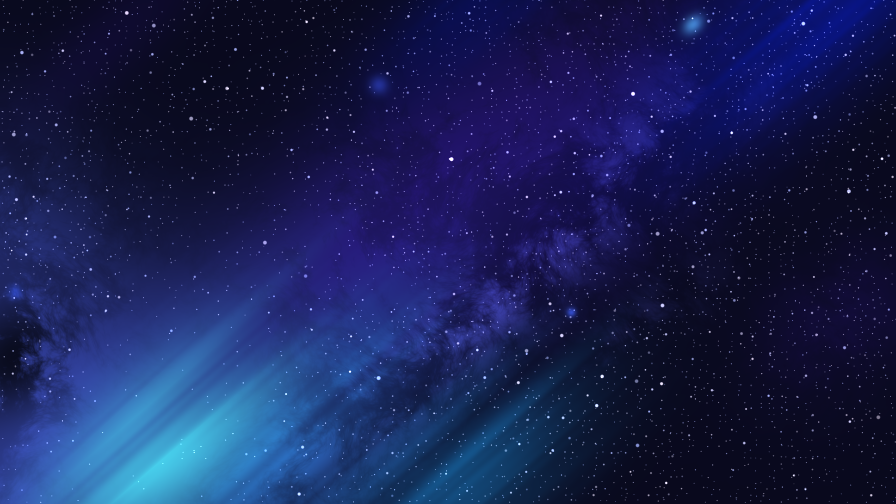
Give the GLSL for this background, as a Shadertoy shader.

```glsl
// Deep-space sky: violet nebula, diagonal aurora streaks and scattered stars.
// Rotated Gaussian glows tint a dark base, layered sines comb them into rays,
// warped cellular noise makes the clouds, and jittered grids place the stars.

#define RAY_ANGLE 0.72
#define RAY_CONTRAST 0.42
#define CLOUD_SCALE 5.0
#define WISP_GAIN 0.6
#define STAR_GAIN 1.15
#define STAR_LAYERS 4
#define NIGHT vec3(0.034, 0.036, 0.115)
#define VIOLET vec3(0.150, 0.085, 0.48)
#define HAZE_BLUE vec3(0.21, 0.27, 0.67)
#define RAY_BLUE vec3(0.15, 0.38, 0.70)
#define CYAN vec3(0.28, 0.82, 0.93)
#define ROYAL vec3(0.03, 0.09, 0.62)

vec3 hash3(vec2 p) {
    vec3 q = fract(p.xyx * vec3(0.1031, 0.1030, 0.0973));
    q += dot(q, q.yxz + 33.33);
    return fract((q.xxy + q.yzz) * q.zyx);
}

// Coordinates along (x) and across (y) the rays
vec2 toRay(vec2 p) {
    float c = cos(RAY_ANGLE), s = sin(RAY_ANGLE);
    return vec2(c * p.x + s * p.y, c * p.y - s * p.x);
}

float glow(vec2 p, vec2 centre, vec2 size) {
    vec2 d = toRay(p - centre) / size;
    return exp(-dot(d, d));
}

// Cellular noise: one near a feature point, zero far from it
float cells(vec2 p) {
    vec2 cell = floor(p), f = p - cell;
    float nearest = 1.0;
    for (int y = -1; y <= 1; y++)
        for (int x = -1; x <= 1; x++) {
            vec2 o = vec2(x, y);
            vec2 d = o + hash3(cell + o + 50.0).xy - f;
            nearest = min(nearest, dot(d, d));
        }
    return 1.0 - sqrt(nearest);
}

float clouds(vec2 p) {
    float sum = 0.0, amp = 0.36;
    for (int i = 0; i < 6; i++) {
        p += 0.13 * sin(p.yx * 2.3 + vec2(1.7, 4.1));
        sum += amp * cells(p);
        p = toRay(p) * 2.03 + 7.3;
        amp *= 0.68;
    }
    return sum;
}

// Soft parallel rays, about -1 to 1
float rays(vec2 r) {
    float sum = 0.0, amp = 0.5, freq = 19.0;
    for (int i = 0; i < 5; i++) {
        float phase = float(i) * 2.4 + 1.3 * sin(r.x * 2.1 + float(i));
        sum += amp * sin(r.y * freq + phase + 1.5 * sin(r.y * freq * 0.37));
        freq *= 1.83;
        amp *= 0.68;
    }
    return sum;
}

vec3 stars(vec2 p, float density, float pixel) {
    vec3 sum = vec3(0.0);
    float grid = 14.0, radius = 0.0038, power = 1.0;
    for (int i = 0; i < STAR_LAYERS; i++) {
        vec2 cell = floor(p * grid);
        vec3 rnd = hash3(cell + float(i) * 71.0 + 9.0);
        vec3 look = hash3(cell.yx + float(i) * 37.0 + 123.0);
        float d = length(p - (cell + 0.25 + 0.5 * rnd.xy) / grid);
        float r = radius * (0.6 + 0.5 * look.x);
        float disc = 1.0 - smoothstep(max(r - pixel, 0.0), r + 0.6 * pixel, d);
        float lit = step(rnd.z, 0.34 * density) * power * (0.4 + 0.6 * look.y);
        sum += disc * lit * mix(vec3(0.68, 0.74, 1.0), vec3(1.0, 0.94, 0.95), look.z);
        grid *= 1.8;
        radius *= 0.68;
        power *= 0.76;
    }
    return sum;
}

void mainImage(out vec4 fragColor, in vec2 fragCoord) {
    vec2 p = fragCoord / iResolution.y;
    float cloud = clouds(p * CLOUD_SCALE);
    float ray = rays(toRay(p));
    float comb = 1.0 + RAY_CONTRAST * ray;
    float puff = 0.7 + 0.6 * smoothstep(0.35, 0.75, cloud);
    vec2 ragged = p - 0.035 * ray * vec2(cos(RAY_ANGLE), sin(RAY_ANGLE));

    // Violet nebula and left haze
    vec3 col = NIGHT;
    col = mix(col, VIOLET * 0.75, 0.62 * puff * glow(p, vec2(1.12, 0.71), vec2(0.50, 0.25)));
    col = mix(col, VIOLET, min(0.85 * puff, 0.95) * glow(p, vec2(0.77, 0.52), vec2(0.46, 0.19)));
    col = mix(col, VIOLET * 0.7, 0.4 * puff * glow(p, vec2(1.67, 0.36), vec2(0.18, 0.13)));
    col = mix(col, VIOLET * 0.6, 0.4 * glow(p, vec2(0.22, 0.92), vec2(0.25, 0.07)));
    col = mix(col, HAZE_BLUE * 0.9, min(0.78 * puff, 0.9) * glow(p, vec2(-0.06, 0.44), vec2(0.27, 0.27)));

    // Upper rays
    col = mix(col, ROYAL, 0.9 * comb * glow(ragged, vec2(1.64, 1.0), vec2(0.42, 0.13)));
    col = mix(col, ROYAL * 0.8, 0.5 * comb * glow(ragged, vec2(0.95, 1.0), vec2(0.26, 0.09)));

    // Lower aurora, from wide blue to the cyan core
    col = mix(col, HAZE_BLUE, 0.74 * glow(ragged, vec2(0.28, 0.17), vec2(0.42, 0.22)));
    col = mix(col, HAZE_BLUE * 1.1, 0.72 * puff * glow(ragged, vec2(0.0, 0.10), vec2(0.30, 0.24)));
    col = mix(col, RAY_BLUE, 0.66 * comb * puff * glow(ragged, vec2(0.57, 0.06), vec2(0.36, 0.20)));
    col = mix(col, RAY_BLUE * vec3(0.6, 1.1, 0.95), 0.72 * comb * glow(ragged, vec2(0.92, 0.05), vec2(0.27, 0.11)));
    col = mix(col, CYAN, min(comb, 1.05) * 0.95 * glow(ragged, vec2(0.30, 0.09), vec2(0.25, 0.12)));

    // Pale wisps on the cloud crests, with a dark rift at the left
    float trail = glow(p, vec2(0.96, 0.38), vec2(0.32, 0.07))
                + 0.45 * glow(p, vec2(1.22, 0.66), vec2(0.34, 0.10))
                + 0.4 * glow(p, vec2(1.28, 0.35), vec2(0.16, 0.06));
    col += WISP_GAIN * trail * smoothstep(0.48, 0.82, cloud) * vec3(0.24, 0.27, 0.60);
    float rift = glow(p, vec2(0.03, 0.29), vec2(0.13, 0.10));
    col *= 1.0 - 0.75 * rift * (1.0 - smoothstep(0.40, 0.62, cloud));

    // Stars thin out over the aurora; a few large soft ones stand apart
    float aurora = glow(p, vec2(0.28, 0.14), vec2(0.65, 0.38));
    col += STAR_GAIN * stars(p, 1.0 - 0.92 * aurora, 1.0 / iResolution.y);
    col += vec3(0.20, 0.45, 0.50) * glow(p, vec2(1.375, 0.951), vec2(0.022, 0.016));
    col += vec3(0.09, 0.14, 0.36) * glow(p, vec2(0.752, 0.831), vec2(0.018));
    col += vec3(0.13, 0.22, 0.55) * glow(p, vec2(1.134, 0.380), vec2(0.009));
    col += vec3(0.03, 0.08, 0.25) * glow(p, vec2(0.030, 0.420), vec2(0.014));
    fragColor = vec4(clamp(col, 0.0, 1.0), 1.0);
}
```
